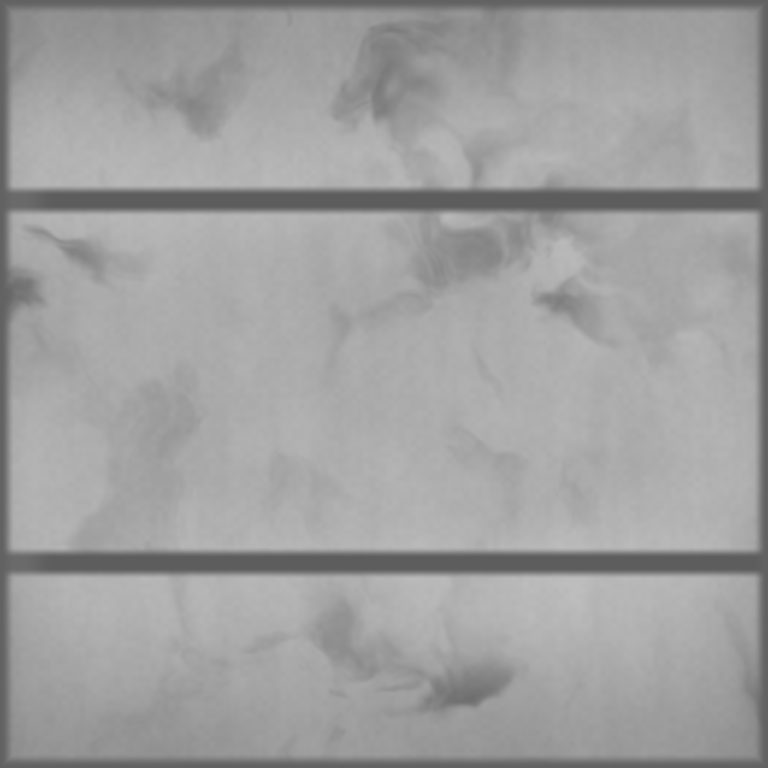
Write a Shadertoy shader that draws this texture.

```glsl
float hash(vec2 p) {
    return fract(sin(dot(p, vec2(127.1, 311.7))) * 43758.5453);
}

float noise(vec2 p) {
    vec2 cell = floor(p), f = fract(p);
    f = f * f * (3.0 - 2.0 * f);
    return mix(mix(hash(cell), hash(cell + vec2(1, 0)), f.x),
               mix(hash(cell + vec2(0, 1)), hash(cell + vec2(1, 1)), f.x), f.y);
}

float fbm(vec2 p) {
    float sum = 0.0, amplitude = 0.5;
    for (int i = 0; i < 4; i++) {
        sum += amplitude * noise(p);
        p = mat2(1.6, 1.2, -1.2, 1.6) * p + 7.3;
        amplitude *= 0.5;
    }
    return sum / 0.9375;
}

// Soft dark smudges gathered in loose clusters
float stains(vec2 uv) {
    vec2 warp = vec2(fbm(uv * 6.0 + 3.1), fbm(uv * 6.0 + 19.7)) - 0.5;
    float smudge = smoothstep(0.5, 0.82, fbm(uv * vec2(10.0, 9.0) + warp * 2.5));
    float cluster = smoothstep(0.25, 0.7, noise(uv * 4.5 + 41.0));
    return smudge * (0.3 + 0.7 * cluster);
}

void mainImage(out vec4 fragColor, in vec2 fragCoord) {
    vec2 uv = fragCoord / iResolution.xy;
    vec2 toEdge = min(uv, 1.0 - uv);
    float edge = min(toEdge.x, toEdge.y);
    float groove = min(abs(uv.y - 0.267), abs(uv.y - 0.739));

    // Panels: lighter beside the grooves, dimmer toward top and bottom
    float shade = mix(0.59, 0.685, smoothstep(0.0, 0.22, toEdge.y));
    shade += 0.035 * exp(-groove * 18.0);
    shade -= 0.07 * exp(-toEdge.x * 28.0);

    // Cloudy tone, faint vertical streaks and grain
    shade += 0.09 * (fbm(uv * 5.0 + 11.0) - 0.5);
    shade += 0.03 * (fbm(uv * vec2(45.0, 9.0)) - 0.5);
    shade += 0.018 * (noise(uv * 130.0) - 0.5);
    shade -= 0.2 * stains(uv);

    // Blurred grooves, slightly worn at the left end, and outer frame
    float wear = 0.05 * (1.0 - smoothstep(0.03, 0.07, uv.x));
    shade = mix(0.365 + wear, shade, smoothstep(0.007, 0.021, groove));
    shade = mix(0.385, shade, smoothstep(0.002, 0.019, edge));

    fragColor = vec4(vec3(shade), 1.0);
}
```
